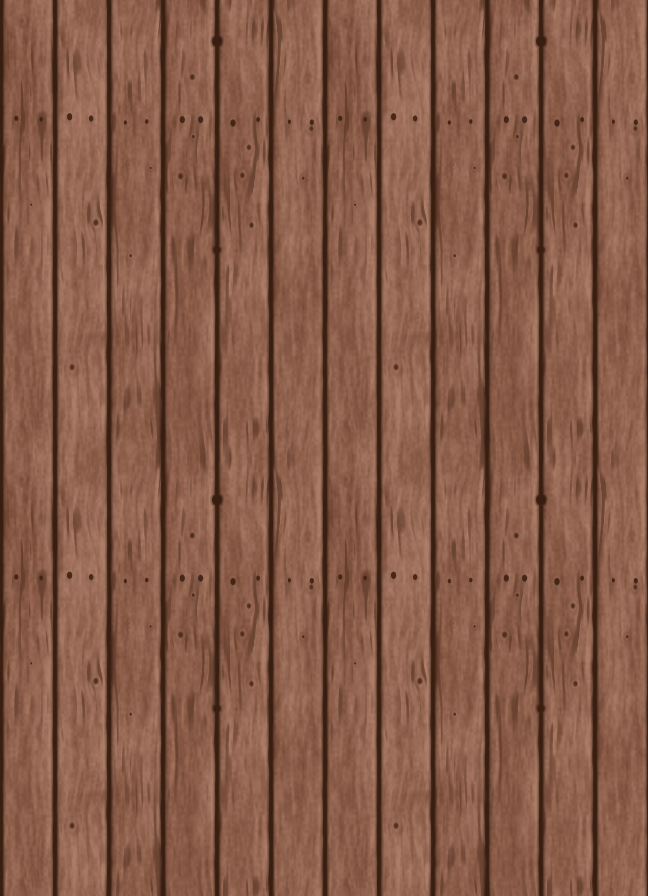
Write a Shadertoy shader that draws this texture.

```glsl
// Weathered red-brown vertical boards with dark grooves between them.
// A block of six boards repeats across and down; periodic stretched noise
// gives the grain, and distance functions place nails, knots and notches.

#define BOARDS 12.0        // boards across the canvas
#define BLOCK 6.0          // boards in one repeating block
#define ROWS 1.954         // blocks down the canvas
#define BLOCK_HEIGHT 8.5   // block height in board widths
#define GROOVE 0.042       // half width of a groove
#define NAIL_LINE 0.262    // nail height, measured down the block
#define NOTCH_GROOVE 4.0   // groove with gouged edges
#define WOOD_DARK vec3(0.480, 0.302, 0.226)
#define WOOD_LIGHT vec3(0.672, 0.485, 0.400)
#define CRACK_COLOR vec3(0.370, 0.225, 0.160)
#define GROOVE_COLOR vec3(0.235, 0.127, 0.068)

float hash(vec2 p) {
    vec3 q = fract(vec3(p.xyx) * 0.1031);
    q += dot(q, q.yzx + 33.33);
    return fract((q.x + q.y) * q.z);
}

// Value noise that wraps vertically after "period" cells.
float noise(vec2 p, float period, float seed) {
    vec2 i = floor(p), f = fract(p);
    f = f * f * (3.0 - 2.0 * f);
    float y0 = mod(i.y, period), y1 = mod(i.y + 1.0, period);
    float x = i.x + seed * 57.0 + 200.0;
    return mix(mix(hash(vec2(x, y0)), hash(vec2(x + 1.0, y0)), f.x),
               mix(hash(vec2(x, y1)), hash(vec2(x + 1.0, y1)), f.x), f.y);
}

// Vertical offset in board widths, wrapped over the block.
float downFrom(float t, float center) {
    return (fract(t - center + 0.5) - 0.5) * BLOCK_HEIGHT;
}

void mainImage(out vec4 fragColor, in vec2 fragCoord) {
    vec2 uv = fragCoord / iResolution.xy;
    float pixel = BOARDS / iResolution.x;
    float across = uv.x * BOARDS - 0.02;
    float t = fract((1.0 - uv.y) * ROWS);
    float board = mod(floor(across), BLOCK);
    float groove = mod(floor(across + 0.5), BLOCK);
    float u = fract(across);

    // Knots push the grain aside and carry faint rings.
    float bend = 0.0, rings = 0.0, knotCore = 0.0;
    for (int k = 0; k < 3; k++) {
        vec2 id = vec2(board + 11.0, float(k) * 7.0 + 3.0);
        float size = mix(0.035, 0.11, hash(id + 5.0));
        vec2 d = vec2(u - mix(0.2, 0.8, hash(id)), downFrom(t, hash(id + 2.3)));
        float r = length(d * vec2(1.0, 0.8)) / size;
        float near = exp(-r * r * 0.5);
        bend += d.x * near * 0.6;
        rings += near * (0.5 + 0.5 * cos(r * 5.0));
        float cracked = step(0.45, hash(id + 9.1));
        knotCore += cracked * (1.0 - smoothstep(0.2, 0.65, r));
    }

    // Grain: wavering streaks, broad stains and fine fibres.
    float sway = noise(vec2(u * 1.5, t * 9.0), 9.0, board + 20.0) - 0.5;
    float g = u - bend + 0.14 * sway;
    float streak = noise(vec2(g * 13.0, t * 11.0), 11.0, board);
    float fibre = noise(vec2(g * 24.0, t * 42.0), 42.0, board + 7.0);
    float speck = noise(vec2(u * 22.0, t * 150.0), 150.0, board + 14.0);
    float stain = noise(vec2(u * 2.2, t * 8.0), 8.0, board + 27.0);
    float tone = 0.52 + 0.42 * (streak - 0.5) + 0.38 * (fibre - 0.5)
               + 0.24 * (speck - 0.5) + 0.40 * (stain - 0.5)
               + 0.14 * (hash(vec2(board, 71.0)) - 0.5) - 0.25 * rings;

    // Weathered patches open into thin long cracks.
    float worn = smoothstep(0.4, 0.75, noise(vec2(u * 1.4, t * 6.0), 6.0, board + 34.0));
    float fissure = noise(vec2(g * 17.0, t * 15.0), 15.0, board + 41.0);
    float crack = smoothstep(0.62, 0.90, fissure) * (0.2 + 0.8 * worn);

    // Rounded board edges: pale lip on the right, soft shade on the left.
    tone += 0.20 * smoothstep(0.80, 0.90, u) - 0.16 * (1.0 - smoothstep(0.05, 0.20, u));
    vec3 color = mix(WOOD_DARK, WOOD_LIGHT, clamp(tone, 0.0, 1.0));
    color = mix(color, CRACK_COLOR, 0.75 * crack);
    color = mix(color, GROOVE_COLOR, 0.75 * min(knotCore, 1.0));

    // Two nail holes per board, with a short stain below each.
    for (int n = 0; n < 2; n++) {
        vec2 id = vec2(board + 31.0, float(n) + 17.0);
        float x = 0.31 + 0.40 * float(n) + 0.12 * (hash(id) - 0.5);
        float y = NAIL_LINE + 0.016 * (hash(id + 4.0) - 0.5);
        vec2 d = vec2(u - x, downFrom(t, y));
        float size = mix(0.025, 0.05, hash(id + 8.0));
        float hole = 1.0 - smoothstep(size - pixel * 0.5, size + pixel * 0.7, length(d * vec2(1.0, 0.75)));
        float drip = exp(-d.x * d.x * 900.0) * smoothstep(0.0, 0.05, d.y) * exp(-max(d.y, 0.0) * 5.0);
        color = mix(color, CRACK_COLOR, 0.35 * drip);
        color = mix(color, GROOVE_COLOR, 0.9 * hole);
    }

    // Groove with a wavering edge and a soft shadow around the dark core.
    float side = fract(across + 0.5) - 0.5;
    float wobble = noise(vec2(0.5, t * 26.0), 26.0, groove + 50.0) - 0.5;
    float edge = abs(side + 0.012 * wobble) - GROOVE - 0.012 * wobble;
    for (int n = 0; n < 2; n++) {
        vec2 d = vec2(side, downFrom(t, 0.09 + 0.455 * float(n)));
        float gouge = length(d * vec2(1.0, 0.85)) - 0.095 + 0.025 * float(n);
        if (groove == NOTCH_GROOVE) edge = min(edge, gouge);
    }
    color *= 1.0 - 0.28 * (1.0 - smoothstep(0.0, 0.055, edge));
    float core = 1.0 - smoothstep(-0.6 * pixel, 0.6 * pixel, edge);
    vec3 depth = GROOVE_COLOR * (0.92 + 0.35 * fibre * smoothstep(-GROOVE, 0.0, edge));
    fragColor = vec4(mix(color, depth, core), 1.0);
}
```
